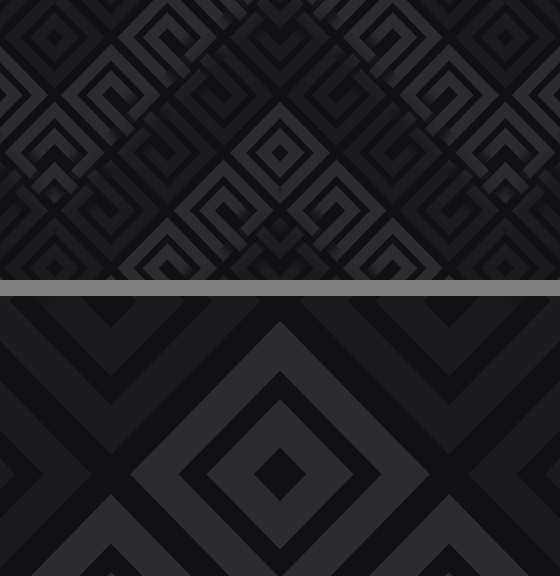
Top, the full canvas; bottom, a detail of the centre.
Reproduce this pattern procedurally as a Shadertoy shader.

```glsl
// Dark woven lattice: concentric diamonds linked in pairs and mirrored into chevrons.

const vec3 GROUND = vec3(0.066, 0.063, 0.084);
const vec3 DIM    = vec3(0.106, 0.105, 0.124);
const vec3 BRIGHT = vec3(0.166, 0.165, 0.184);

const vec2  HALF_CELL   = vec2(0.2013, 0.2062); // in canvas heights
const float CENTER_Y    = 0.4544;               // height of the central diamond
const float MIRROR_SPAN = 8.0;                  // half cells per repeat across
const vec2  FRAME = vec2(0.600, 0.886);         // outer ring, inner and outer radius
const vec2  LOOP  = vec2(0.155, 0.435);         // inner ring, inner and outer radius
const float SHADOW_LENGTH = 0.42;
const float SHADOW_FLOOR  = 0.12;

float band(float d, vec2 edges, float blur) {
    return smoothstep(edges.x - blur, edges.x + blur, d)
         * (1.0 - smoothstep(edges.y - blur, edges.y + blur, d));
}

// Distance outside an interval, zero within it
float outside(float d, vec2 edges) {
    return max(max(edges.x - d, d - edges.y), 0.0);
}

// Fade of a strand that passes under a crossing
float underShadow(float gap) {
    return mix(SHADOW_FLOOR, 1.0, smoothstep(0.0, SHADOW_LENGTH, gap));
}

void mainImage(out vec4 fragColor, in vec2 fragCoord) {
    vec2 p = fragCoord / iResolution.y;
    p.x -= 0.5 * iResolution.x / iResolution.y;
    p.y = CENTER_Y - p.y;
    p /= HALF_CELL;
    float blur = 1.0 / (HALF_CELL.x * iResolution.y);

    // Mirror across, then turn onto the diagonal axes
    float half_span = 0.5 * MIRROR_SPAN;
    float u = abs(mod(p.x + half_span, MIRROR_SPAN) - half_span);
    float along  = mod(p.y - u + 1.0, 4.0) - 1.0;
    float across = mod(p.y + u + 1.0, 2.0) - 1.0;

    // Each bright cell faces a dim cell across their shared edge
    float facing = along < 1.0 ? 1.0 : -1.0;
    float toward = 1.0 - abs(along - 1.0);
    float side = abs(across);

    float frame = band(max(abs(toward), side), FRAME, blur * 0.8);
    float loop  = band(max(-toward, side), LOOP, blur * 0.8);

    // Alternate which strand lies on top at each crossing
    bool loopOver = across * facing > 0.0;
    float frameTone = 1.0;
    float loopTone = 1.0;
    if (loopOver) {
        float linkSide = smoothstep(FRAME.x - blur, FRAME.x + blur, toward);
        frameTone = mix(1.0, underShadow(outside(side, LOOP)), linkSide);
    } else if (toward > 0.0) {
        loopTone = underShadow(outside(toward, FRAME));
    }

    float weave = loopOver ? mix(frame * frameTone, loopTone, loop)
                           : mix(loop * loopTone, frameTone, frame);

    // Bright strands fall off toward the linked dim cell
    vec3 strand = mix(BRIGHT, DIM, smoothstep(0.5, 1.5, along));
    strand *= 1.0 - 0.06 * smoothstep(1.5, 3.0, along);
    fragColor = vec4(mix(GROUND, strand, weave), 1.0);
}
```
